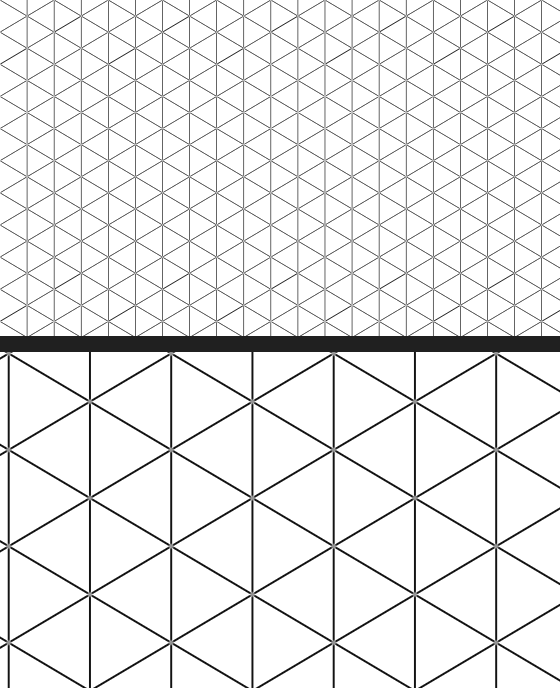
Top: the whole. Bottom: its middle third, enlarged.
Reproduce this pattern procedurally as a Shadertoy shader.

```glsl
// Isometric grid of thin dark lines: verticals and two diagonal families forming triangles.
#define COLUMN_WIDTH 0.0806    // spacing of verticals, in canvas heights
#define ROW_HEIGHT 0.09565     // spacing of junctions along a vertical
#define LINE_WIDTH 0.00195
#define HEAVY_SCALE 1.3        // widening of the heavier rising strokes
#define GAP_RADIUS 0.0032      // pale spot at each junction
#define GAP_FADE 0.55
#define INK vec3(0.07)
#define PAPER vec3(1.0)

// Signed offset to the nearest integer.
float nearestOffset(float t) {
    return t - floor(t + 0.5);
}

// Box-filtered share of a pixel covered by a line at distance d.
float lineCoverage(float d, float width, float pixel) {
    float nearEdge = max(d - 0.5 * pixel, -0.5 * width);
    float farEdge = min(d + 0.5 * pixel, 0.5 * width);
    return max(farEdge - nearEdge, 0.0) / pixel;
}

// Heavier strokes recur on alternate columns, in two rows out of eight.
float risingWidth(vec2 cell) {
    float column = floor(cell.x);
    float diagonal = floor(cell.y + 0.5 * cell.x + 0.5);
    float row = diagonal - 0.5 * column - 1.0;
    bool heavy = mod(column, 2.0) < 0.5 && mod(diagonal, 2.0) < 0.5
              && mod(row, 8.0) < 1.5;
    return LINE_WIDTH * (heavy ? HEAVY_SCALE : 1.0);
}

void mainImage(out vec4 fragColor, in vec2 fragCoord) {
    float pixel = 1.0 / iResolution.y;
    vec2 pos = vec2(fragCoord.x, iResolution.y - fragCoord.y) * pixel;
    vec2 spacing = vec2(COLUMN_WIDTH, ROW_HEIGHT);
    vec2 cell = pos / spacing;

    // Distances to the three line families
    float slopeCos = COLUMN_WIDTH / length(spacing * vec2(1.0, 0.5));
    float dVertical = nearestOffset(cell.x) * COLUMN_WIDTH;
    float dFalling = nearestOffset(cell.y - 0.5 * cell.x) * ROW_HEIGHT * slopeCos;
    float dRising = nearestOffset(cell.y + 0.5 * cell.x) * ROW_HEIGHT * slopeCos;

    // The left border itself carries no vertical
    float ink = lineCoverage(dVertical, LINE_WIDTH, pixel) * step(0.5, cell.x);
    ink = max(ink, lineCoverage(dFalling, LINE_WIDTH, pixel));
    ink = max(ink, lineCoverage(dRising, risingWidth(cell), pixel));

    // Pale gaps where the lines meet
    float column = floor(cell.x + 0.5);
    float dJunction = length(vec2(dVertical, nearestOffset(cell.y - 0.5 * column) * ROW_HEIGHT));
    ink *= 1.0 - GAP_FADE * (1.0 - smoothstep(0.3 * GAP_RADIUS, GAP_RADIUS + 0.5 * pixel, dJunction));

    fragColor = vec4(mix(PAPER, INK, ink), 1.0);
}
```
